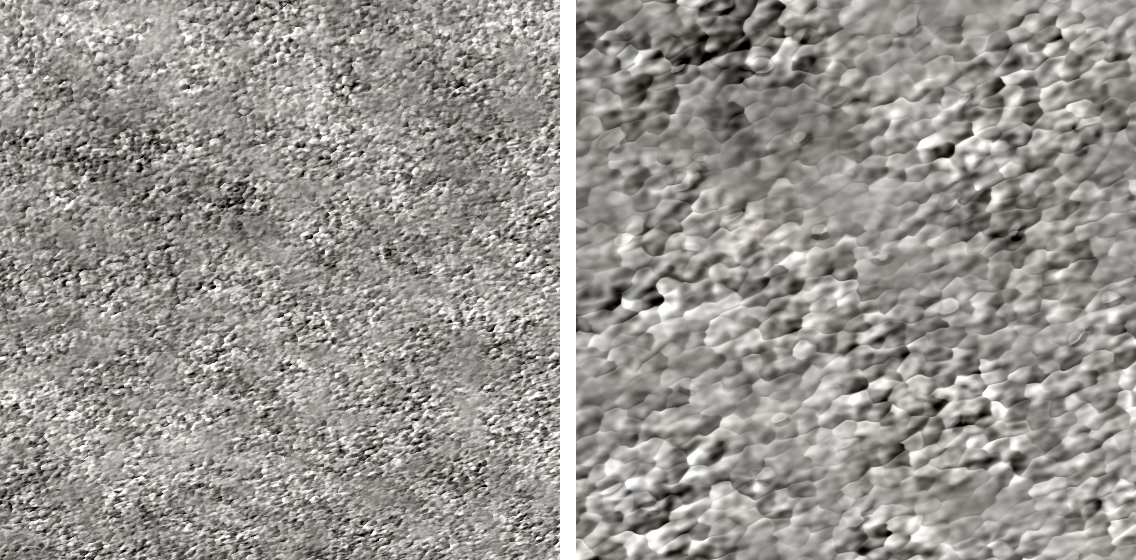
Left: the whole. Right: its middle third, enlarged.
A WebGL 2 fragment shader for this texture:

```glsl
#version 300 es
precision highp float;
// Rough weathered stone: angular grains of random tone, tilted toward a light
// above, over the relief of gradient noise. Grains flatten and slant toward
// the lower edge; chips, rough patches and broad stains lie over them.

#define GRAIN_ALONG 78.0    // grains per canvas along the slant
#define GRAIN_ACROSS 136.0  // grains per canvas across it, at the bottom
#define GRAIN_EASING 26.0   // how far the flattening fades toward the top
#define SLANT 0.28          // direction of the flakes, in radians
#define GRAIN_TONE 0.36     // contrast between single grains
#define RELIEF 0.17         // strength of the lit slopes
#define HEIGHT_TONE 0.19    // brightness of raised areas
#define STAIN 0.20          // strength of the broad light and dark areas
#define CHIP_GRID 30.0      // chip cells per canvas
#define CHIP_SHARE 0.40     // part of the cells that hold a chip
#define MEAN_TONE 0.575

uniform vec2 u_resolution;
out vec4 fragColor;

vec2 hash22(vec2 p) {
  vec3 q = fract(p.xyx * vec3(0.1031, 0.1030, 0.0973));
  q += dot(q, q.yzx + 33.33);
  return fract((q.xx + q.yz) * q.zy);
}

float cornerSlope(vec2 cell, vec2 d) {
  float angle = 6.2832 * hash22(cell).x;
  return dot(vec2(cos(angle), sin(angle)), d);
}

float gradientNoise(vec2 p) {
  vec2 cell = floor(p);
  vec2 f = fract(p);
  vec2 u = f * f * f * (f * (f * 6.0 - 15.0) + 10.0);
  vec2 e = vec2(0.0, 1.0);
  float low = mix(cornerSlope(cell, f), cornerSlope(cell + e.yx, f - e.yx), u.x);
  float high = mix(cornerSlope(cell + e.xy, f - e.xy), cornerSlope(cell + e.yy, f - e.yy), u.x);
  return mix(low, high, u.y);
}

mat2 rotation(float angle) {
  float c = cos(angle), s = sin(angle);
  return mat2(c, -s, s, c);
}

float reliefHeight(vec2 p) {
  return gradientNoise(p + 17.3) + 0.55 * gradientNoise(rotation(0.5) * p * 1.9 + 71.7);
}

// Angular grains with soft seams, each flat in tone but tilted its own way
float grains(vec2 p) {
  vec2 home = floor(p);
  float total = 0.0, weights = 0.0;
  for (int i = 0; i < 9; i++) {
    vec2 cell = home + vec2(i % 3 - 1, i / 3 - 1);
    vec2 d = p - cell - hash22(cell + 307.0);
    vec2 kind = hash22(cell + 613.0);
    float weight = exp(-16.0 * dot(d, d));
    total += weight * (kind.x - 0.5 + dot(d, vec2(kind.y - 0.7, 0.55)));
    weights += weight;
  }
  return total / (weights + 1e-6);
}

// Larger scattered chips: light body (x) and dark underside (y)
vec2 chips(vec2 uv, float roughness) {
  vec2 p = uv * CHIP_GRID;
  vec2 home = floor(p);
  vec2 mark = vec2(0.0);
  for (int i = 0; i < 9; i++) {
    vec2 cell = home + vec2(i % 3 - 1, i / 3 - 1);
    vec2 place = hash22(cell + 211.0);
    vec2 kind = hash22(cell + 419.0);
    if (kind.x > CHIP_SHARE) continue;
    vec2 stretch = vec2(1.0, mix(2.5, 1.4, uv.y)) / mix(0.14, 0.34, kind.y * kind.y);
    vec2 d = rotation(SLANT + 1.2 * (place.x - 0.5)) * (p - cell - place);
    float lit = 1.0 - smoothstep(0.7, 1.1, length(d * stretch) + roughness);
    float under = length((d + vec2(-0.04, 0.12)) * stretch) + roughness;
    float shade = (1.0 - smoothstep(0.6, 1.15, under)) * (1.0 - lit);
    mark = max(mark, vec2(lit, shade) * mix(0.5, 1.0, place.y));
  }
  return mark;
}

void main() {
  vec2 uv = gl_FragCoord.xy / u_resolution.y;

  // Grain space: slanted, flatter below and rounder above
  vec2 g = rotation(SLANT) * uv;
  g = vec2(g.x * GRAIN_ALONG, g.y * (GRAIN_ACROSS - GRAIN_EASING * g.y));

  float height = reliefHeight(g);
  float slope = height - reliefHeight(g + vec2(-0.25, 0.4));
  float grain = grains(g * 1.12 + 0.3 * height + 9.0);

  // Broad stains, then patches of smoother or rougher grain
  float stain = gradientNoise(rotation(-0.2) * uv * vec2(2.2, 4.5) + 5.4)
              + 0.65 * gradientNoise(uv * vec2(8.0, 10.0) + 31.0)
              + 0.50 * gradientNoise(uv * vec2(22.0, 30.0) + 67.0);
  float patches = gradientNoise(uv * vec2(9.0, 13.0) + 91.0)
                + gradientNoise(uv * vec2(22.0, 34.0) + 12.0);
  float contrast = max(0.4, 1.0 + 0.9 * patches + 0.14 * (0.5 - uv.y));

  float tone = MEAN_TONE + STAIN * stain;
  tone += contrast * (GRAIN_TONE * grain + RELIEF * slope + HEIGHT_TONE * height);
  vec2 chip = chips(uv, height);
  tone += 0.17 * chip.x - 0.20 * chip.y;

  // Slightly warm grey, with faint warmer and cooler areas
  float warmth = 1.0 + 0.7 * gradientNoise(uv * 14.0 + 140.0)
               + 0.9 * gradientNoise(g * 0.35 + 33.0);
  vec3 color = vec3(tone) + vec3(0.011, 0.0, -0.015) * warmth;
  fragColor = vec4(clamp(color, 0.0, 1.0), 1.0);
}
```
